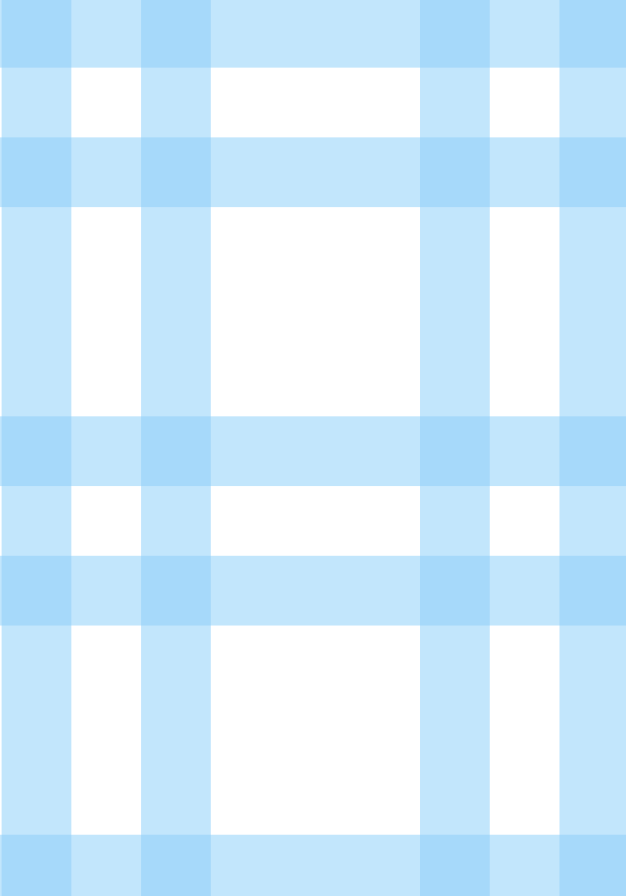
Give the GLSL for this pattern, as a WebGL 1 fragment shader.

```glsl
precision highp float;

// Flat two-way plaid: pairs of translucent blue stripes cross on white.
// Each axis folds a repeating coordinate about the middle of a stripe pair,
// and the two coverages pick between ground, single band and overlap.

uniform vec2 u_resolution;

const float STRIPE_WIDTH = 0.07783;          // in canvas heights
const float PERIOD = 6.0;                    // in stripe widths
const float PAIR_CENTRE = 1.5;               // middle of the gap in a pair
const vec2 START = vec2(0.023, -0.030);      // first stripe, from the upper left

const vec3 GROUND = vec3(1.0);
const vec3 BAND = vec3(0.76, 0.90, 0.99);
const vec3 OVERLAP = vec3(0.65, 0.85, 0.98);

// Coverage of the stripe pairs at t, both given in stripe widths.
float stripePair(float t, float pixel) {
  float halfPeriod = 0.5 * PERIOD;
  float fromCentre = abs(mod(t - PAIR_CENTRE + halfPeriod, PERIOD) - halfPeriod);
  float edge = abs(fromCentre - 1.0) - 0.5;
  return clamp(0.5 - edge / pixel, 0.0, 1.0);
}

void main() {
  // Stripe widths measured rightward and downward from the upper left
  float unit = STRIPE_WIDTH * u_resolution.y;
  vec2 fromTop = vec2(gl_FragCoord.x, u_resolution.y - gl_FragCoord.y);
  vec2 p = fromTop / unit - START;
  float pixel = 1.0 / unit;

  float upright = stripePair(p.x, pixel);
  float level = stripePair(p.y, pixel);

  // Crossing bands deepen the blue
  vec3 betweenLevels = mix(GROUND, BAND, upright);
  vec3 onLevel = mix(BAND, OVERLAP, upright);
  gl_FragColor = vec4(mix(betweenLevels, onLevel, level), 1.0);
}
```
